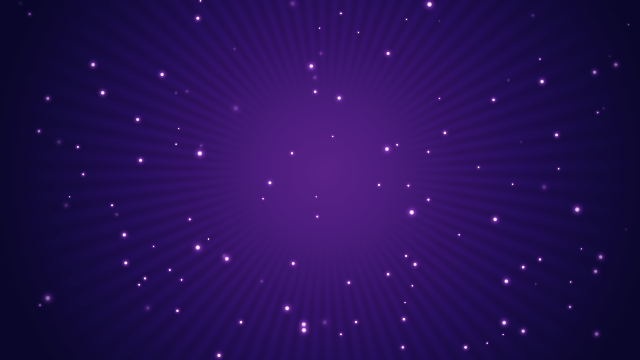
This background is drawn by a Shadertoy shader. Its source:

```glsl
const int STAR_COUNT = 125;
const float RAY_COUNT = 80.0;
const vec2 GLOW_CENTER = vec2(0.508, 0.525);

const vec3 CORE_VIOLET = vec3(0.35, 0.13, 0.53);
const vec3 WARM_VIOLET = vec3(0.29, 0.11, 0.49);
const vec3 MID_PURPLE  = vec3(0.20, 0.07, 0.40);
const vec3 DEEP_PURPLE = vec3(0.13, 0.05, 0.33);
const vec3 INDIGO      = vec3(0.08, 0.04, 0.25);
const vec3 NIGHT       = vec3(0.04, 0.025, 0.17);
const vec3 HALO_PINK   = vec3(0.72, 0.28, 0.92);
const vec3 STAR_WHITE  = vec3(1.0, 0.93, 1.0);

float hash(float n, float seed) {
    return fract(sin(n * 12.9898 + seed * 78.233) * 43758.5453);
}

float ramp(float from, float to, float x) {
    return clamp((x - from) / (to - from), 0.0, 1.0);
}

// Radial gradient from the bright centre to the dark rim
vec3 radialGlow(float radius) {
    vec3 color = mix(CORE_VIOLET, WARM_VIOLET, ramp(0.0, 0.18, radius));
    color = mix(color, MID_PURPLE, ramp(0.18, 0.37, radius));
    color = mix(color, DEEP_PURPLE, ramp(0.37, 0.56, radius));
    color = mix(color, INDIGO, ramp(0.56, 0.73, radius));
    return mix(color, NIGHT, ramp(0.73, 0.92, radius));
}

// Soft spokes that fade near the centre and the rim
float rays(vec2 p, float count) {
    float radius = length(p);
    float wave = sin(atan(p.y, p.x) * count);
    float fade = smoothstep(0.18, 0.42, radius) * (1.0 - smoothstep(0.6, 0.95, radius));
    return wave * fade;
}

// Scattered position in canvas units, sparser toward the left side
vec2 starPosition(float id, float aspect) {
    return vec2(pow(hash(id, 1.0), 0.8) * aspect, hash(id, 2.0));
}

// Halo in x, solid core in y
vec2 starLight(float dist, float size) {
    float halo = exp(-dist * dist / (size * size));
    float core = 1.0 - smoothstep(size * 0.25, size * 0.75, dist);
    return vec2(halo, core);
}

vec3 addStars(vec3 color, vec2 uv, vec2 center, float aspect) {
    for (int i = 0; i < STAR_COUNT; i++) {
        float id = float(i) + 1.0;
        vec2 position = starPosition(id, aspect);
        float size = mix(0.003, 0.0115, pow(hash(id, 3.0), 1.3));
        float rim = smoothstep(0.6, 0.95, length(position - center));
        float strength = mix(0.35, 1.0, step(0.16, hash(id, 4.0))) * mix(1.0, 0.5, rim);
        vec2 light = starLight(length(uv - position), size) * strength;
        color = mix(color, HALO_PINK, light.x * 0.75);
        color = mix(color, STAR_WHITE, light.y * strength);
    }
    return color;
}

void mainImage(out vec4 fragColor, in vec2 fragCoord) {
    float aspect = iResolution.x / iResolution.y;
    vec2 uv = fragCoord / iResolution.y;
    vec2 center = GLOW_CENTER * vec2(aspect, 1.0);
    vec2 p = uv - center;

    // Backdrop
    vec3 color = radialGlow(length(p));
    color *= 1.0 + 0.07 * rays(p, RAY_COUNT);

    // Sparkles
    color = addStars(color, uv, center, aspect);
    fragColor = vec4(color, 1.0);
}
```
